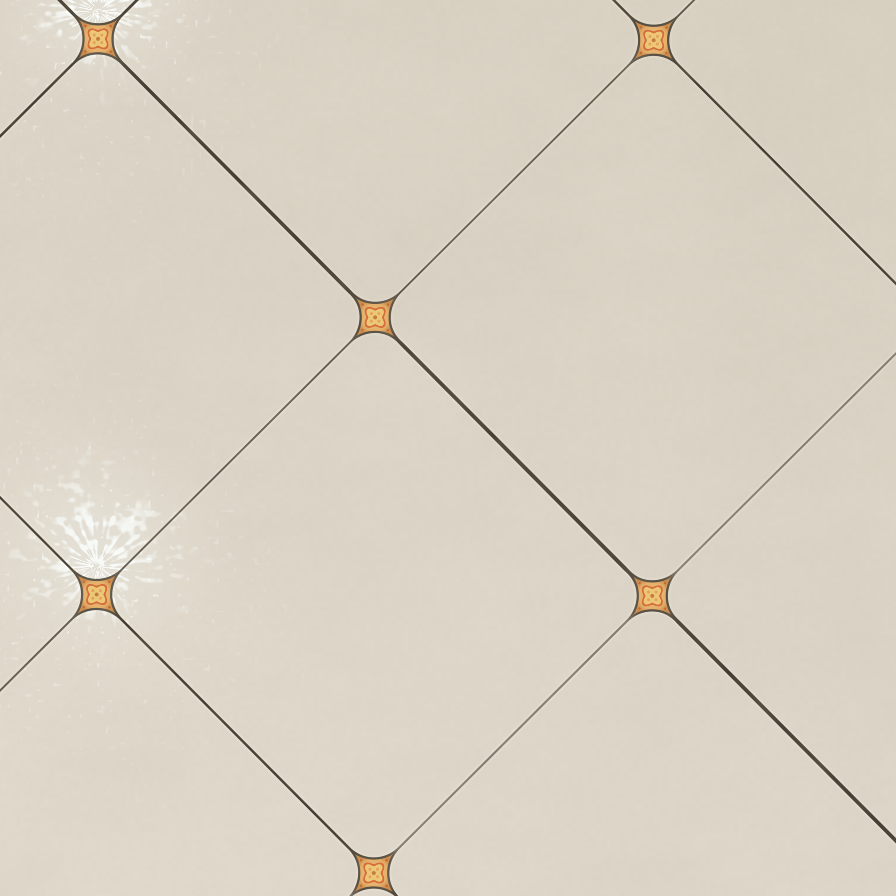
Give the GLSL for this pattern, as a WebGL 1 fragment shader.

```glsl
precision highp float;
// Glazed cream tiles laid diagonally, with small ornamental insets where their rounded corners meet.

uniform vec2 u_resolution;

float hash(vec2 p) {
  vec3 q = fract(p.xyx * 0.1031);
  q += dot(q, q.yzx + 33.33);
  return fract((q.x + q.y) * q.z);
}

float noise(vec2 p) {
  vec2 i = floor(p), f = fract(p);
  f = f * f * (3.0 - 2.0 * f);
  return mix(mix(hash(i), hash(i + vec2(1.0, 0.0)), f.x),
             mix(hash(i + vec2(0.0, 1.0)), hash(i + 1.0), f.x), f.y);
}

// Cream glaze with a slow tonal drift and faint mottling
vec3 glaze(vec2 p) {
  vec3 color = mix(vec3(0.875, 0.845, 0.793), vec3(0.842, 0.812, 0.753),
                   clamp(0.65 * p.y + 0.35 * p.x, 0.0, 1.0));
  float mottle = noise(p * 7.0) + 0.6 * noise(p * vec2(22.0, 34.0)) - 0.8;
  return color + 0.012 * mottle + 0.008 * (noise(p * 190.0) - 0.5);
}

// Lamp reflection broken into fanned brush strokes and stray sparkles
float glare(vec2 p, vec2 center) {
  vec2 d = p - center;
  float r = length(d);
  float core = exp(-r * r * 110.0);
  float halo = exp(-dot(d + vec2(0.02, 0.03), d + vec2(0.02, 0.03)) * 32.0);
  float strokes = noise(vec2(atan(d.x, d.y + 0.02) * 13.0 + 50.0, r * 42.0 + 9.0));
  float grain = noise(p * vec2(150.0, 190.0) + 20.0);
  float broken = 0.55 * strokes + 0.45 * grain;
  float sparkle = smoothstep(0.86, 0.98, noise(p * vec2(210.0, 170.0) + 70.0)) * halo;
  return 0.28 * core + 0.8 * core * smoothstep(0.78 - 0.38 * core, 0.98 - 0.3 * core, broken)
       + 0.55 * sparkle;
}

// Inset face: n spans -1..1 across the inset
vec3 ornament(vec2 n, float blur) {
  float r = length(n);
  float lobes = cos(4.0 * atan(n.y, n.x + 0.00001));
  vec3 color = mix(vec3(0.90, 0.70, 0.43), vec3(0.80, 0.55, 0.30), smoothstep(0.8, 1.3, r));
  float ringRadius = 0.66 - 0.14 * lobes;
  color = mix(color, vec3(0.93, 0.78, 0.47), 1.0 - smoothstep(-blur, blur, r - ringRadius));
  float ring = 1.0 - smoothstep(0.07 - blur, 0.07 + blur, abs(r - ringRadius));
  color = mix(color, vec3(0.82, 0.38, 0.19), 0.85 * ring);
  // Four petals around a central dot
  float petal = length(abs(n) - 0.25) - 0.10;
  color = mix(color, vec3(0.88, 0.58, 0.30), 0.7 * (1.0 - smoothstep(-blur, blur, petal)));
  color = mix(color, vec3(0.72, 0.42, 0.20), 0.8 * (1.0 - smoothstep(-blur, blur, r - 0.13)));
  // Pips in the points
  float pip = length(abs(n) - 0.84) - 0.08;
  return mix(color, vec3(0.74, 0.36, 0.19), 0.7 * (1.0 - smoothstep(-blur, blur, pip)));
}

void main() {
  vec2 p = gl_FragCoord.xy / u_resolution.y;
  float px = 1.0 / u_resolution.y;

  // Diagonal lattice: x crosses falling joints, y crosses rising joints
  vec2 o = p - vec2(0.4187, 0.6458);
  o = vec2(o.x - 0.0025 * o.y, o.y + 0.0025 * o.x);
  float side = 0.4385;
  vec2 lattice = vec2(o.x + o.y, o.y - o.x) * 0.70711 / side;
  vec2 line = floor(lattice + 0.5);
  vec2 d = (lattice - line) * side;

  // Signed distance to the rounded tile, zero along the joints
  float radius = 0.039;
  vec2 q = abs(fract(lattice) - 0.5) * side - (side * 0.5 - radius);
  float edge = length(max(q, 0.0)) + min(max(q.x, q.y), 0.0) - radius;

  // Falling joints are wide and dark, rising ones fine and fading to the lower right
  bool falling = abs(d.x) < abs(d.y);
  float segment = falling ? hash(vec2(line.x, floor(lattice.y)) + 40.0)
                          : hash(vec2(line.y, floor(lattice.x)) + 80.0);
  float central = exp(-line.x * line.x * 2.0);
  float width = falling ? 0.0012 + central * (0.0008 - 0.0002 * clamp(lattice.y, -1.0, 1.0))
                        : 0.0011 + 0.0004 * clamp(line.y, 0.0, 1.0);
  float strength = falling ? 0.95 : clamp(0.78 + 0.2 * line.y, 0.5, 0.95);
  width += 0.0002 * (segment - 0.5);
  float away = smoothstep(0.02, 0.045, length(d));
  width = mix(0.0013, width, away);
  strength = mix(0.85, strength, away);

  // Tile surface and reflections
  vec3 color = glaze(p);
  float shine = 0.0;
  for (int i = 0; i < 2; i++) {
    shine += glare(p, vec2(0.109, 0.388 + 0.62 * float(i)));
  }
  color = mix(color, vec3(0.97, 0.98, 0.97), clamp(shine, 0.0, 1.0));

  // Pale bevel beside each joint, then the joint
  float bevel = smoothstep(-width - 0.0035, -width - 0.001, edge);
  color += 0.025 * bevel;
  float joint = smoothstep(-width - 0.6 * px, -width + 0.6 * px, edge);
  vec3 grout = mix(vec3(0.23, 0.20, 0.16), vec3(0.31, 0.28, 0.22), noise(p * 60.0));
  color = mix(color, grout, joint * strength);

  // Inset between four tile corners
  vec2 n = vec2(d.x - d.y, d.x + d.y) * 0.70711 / 0.0169;
  float inset = smoothstep(0.0012 - 0.6 * px, 0.0012 + 0.6 * px, edge);
  color = mix(color, ornament(n, 0.6 * px / 0.0169), inset);

  gl_FragColor = vec4(color, 1.0);
}
```
